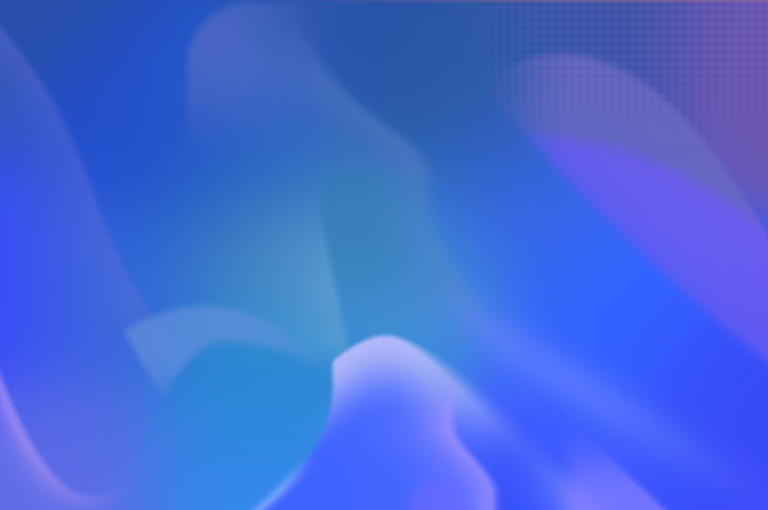
This background is drawn by a WebGL 2 fragment shader. Its source:

```glsl
#version 300 es
precision highp float;
// Soft translucent veils folding over a blue, teal and violet gradient.
uniform vec2 u_resolution;
out vec4 fragColor;

// Adds one colour to a normalised blend, weighted by distance.
void tint(inout vec4 sum, vec2 offset, vec3 color) {
  sum += exp(-dot(offset, offset) * 31.) * vec4(color, 1);
}

// Smooth step that may also run downwards.
float ramp(float a, float b, float x) {
  x = clamp((x - a) / (b - a), 0., 1.);
  return x * x * (3. - 2. * x);
}

float inside(float depth, float softness) {
  return ramp(-softness, softness, depth);
}

// Soft edge that fades away with depth.
float veil(float depth, float fade) {
  return inside(depth, .013) * exp(-max(depth, 0.) / fade);
}

float bell(float d, float width) {
  return exp(-d * d / (width * width));
}

// Depth inside a quadrant whose upper left corner is rounded.
float corner(vec2 p, float radius) {
  return radius - length(vec2(min(p.x, 0.), max(p.y, 0.)));
}

vec3 backdrop(vec2 p) {
  vec4 sum = vec4(0);
  tint(sum, p - vec2(.05, 1), vec3(.16, .31, .66));
  tint(sum, p - vec2(.25, .76), vec3(.13, .3, .8));
  tint(sum, p - vec2(0, .42), vec3(.22, .27, 1));
  tint(sum, p - vec2(.23, .42), vec3(.18, .41, .83));
  tint(sum, p - vec2(.15, .12), vec3(.36, .42, .9));
  tint(sum, p - vec2(.48, .73), vec3(.14, .36, .78));
  tint(sum, p - vec2(.57, .54), vec3(.25, .52, .73));
  tint(sum, p - vec2(.78, .42), vec3(.25, .56, .85));
  tint(sum, p - vec2(.5, .22), vec3(.15, .54, .83));
  tint(sum, p - vec2(.5, .04), vec3(.21, .53, .95));
  tint(sum, p - vec2(.7, .95), vec3(.16, .32, .66));
  tint(sum, p - vec2(.92, .8), vec3(.16, .36, .63));
  tint(sum, p - vec2(1.15, .95), vec3(.25, .33, .66));
  tint(sum, p - vec2(1.5, .9), vec3(.42, .34, .7));
  tint(sum, p - vec2(1.04, .62), vec3(.22, .4, .92));
  tint(sum, p - vec2(1.2, .38), vec3(.19, .39, 1));
  tint(sum, p - vec2(1.42, .2), vec3(.22, .29, .97));
  tint(sum, p - vec2(1.05, .08), vec3(.26, .37, 1));
  return sum.rgb / sum.a;
}

// Large folds on the left and in the middle.
vec3 centralVeils(vec3 color, vec2 p) {
  float depth = .554 - .6 * p.y + .03 * sin(8. * p.y - 4.96) - p.x;
  float mask = veil(depth, .13) * ramp(.24, .42, p.y);
  color = mix(color, vec3(.38, .43, .85), .48 * mask);

  depth = corner(p - vec2(.49, .87), .125);
  mask = inside(depth, .013) * ramp(.66, .9, p.y) * ramp(.7, .42, p.x);
  color = mix(color, vec3(.34, .42, .76), .65 * mask);

  depth = 1.194 - .647 * p.y + .075 * bell(p.y - .69, .09) - p.x;
  mask = inside(depth, .025) * exp(-max(depth, 0.) / .12);
  mask *= ramp(.3, .42, p.y) * ramp(1., .8, p.y);
  color = mix(color, vec3(.42, .54, .8), .45 * mask);

  vec2 fold = p - vec2(.818 - .2 * p.y, .59);
  depth = corner(fold, .075);
  mask = veil(-depth, .13) * step(fold.x, 0.) * ramp(.26, .34, p.y) * ramp(.66, .42, p.y);
  color = mix(color, vec3(.45, .68, .83), .5 * mask);
  mask = inside(depth, .013) * bell(fold.x, .13) * ramp(.34, .52, p.y);
  return mix(color, vec3(.18, .49, .69), .5 * mask);
}

// Small arch over a teal hollow, and a bright ribbon below.
vec3 leftDetails(vec3 color, vec2 p) {
  float dx = p.x - .44;
  float outer = .4 - 2. * pow(abs(p.x - .4), 2.) - p.y;
  float inner = .328 - (dx < 0. ? 7.5 : 1.6) * dx * dx - p.y;
  float side = p.x + .57 * p.y - .442;
  float mask = inside(outer, .013) * inside(-inner, .018) * inside(side, .013);
  mask *= ramp(.68, .46, p.x) * ramp(.18, .3, p.y);
  color = mix(color, vec3(.4, .57, .86), .65 * mask);
  mask = inside(inner, .02) * exp(-max(inner, 0.) / .1) * bell(p.x - .49, .16);
  color = mix(color, vec3(.15, .53, .8), .6 * mask);

  dx = p.x - .18;
  float ribbon = (.025 + 7.2 * dx * dx - p.y) / sqrt(1. + 207. * dx * dx);
  mask = veil(ribbon, .022) * ramp(.3, 0., p.x);
  return mix(color, vec3(.78, .62, .98), .85 * mask);
}

// Mauve and violet sail, with a pale diagonal beneath.
vec3 rightSail(vec3 color, vec2 p) {
  float dx = p.x - 1.12;
  float away = 1.5 - p.x;
  float arc = .893 - .1 * dx - 2.2 * dx * dx - p.y;
  float violet = .73 - .9 * pow(abs(p.x - 1.05), 2.) - p.y;
  float hem = p.y - .287 - .8 * away - .3 * away * away;
  float mask = inside(arc, .014) * inside(hem, .025) * ramp(.93, 1.12, p.x);
  vec3 sail = mix(vec3(.42, .41, .75), vec3(.46, .36, .93), inside(violet, .025));
  float low = exp(-max(hem, 0.) / .07) * inside(violet, .04);
  sail = mix(sail, vec3(.32, .36, .96), .65 * low);
  color = mix(color, sail, .8 * mask);

  mask = bell(p.y + .6 * p.x - .92, .055) * ramp(.84, 1., p.x) * ramp(1.6, 1.1, p.x);
  return mix(color, vec3(.42, .52, 1), .55 * mask);
}

// Bright dome with lavender folds.
vec3 dome(vec3 color, vec2 p) {
  float top = .422 - length(vec2(.08, p.x - .752)) - p.y;
  float left = p.x - .65 + 2.5 * pow(max(.24 - p.y, 0.), 2.);
  float right = ramp(.76, 1., p.x);
  float mask = inside(top, mix(.008, .04, right)) * inside(left, .008);
  vec3 fill = mix(vec3(.72, .73, .98), vec3(.24, .38, 1), ramp(0., .17, top));
  color = mix(color, fill, mask * mix(.95, .45, right));
  color = mix(color, vec3(.52, .67, 1), .7 * bell(left, .016) * ramp(.12, .03, p.y));

  float crease = .885 + .085 * ramp(.17, .03, p.y) - p.x;
  mask = veil(crease, .08) * ramp(.29, .15, p.y);
  color = mix(color, vec3(.66, .58, 1), .85 * mask);
  color = mix(color, vec3(.4, .41, 1), .75 * inside(.06 - length(p - vec2(.86, 0)), .02));
  mask = inside(-crease, .02) * bell(p.x - 1., .1) * ramp(.24, .08, p.y);
  color = mix(color, vec3(.2, .31, .98), .75 * mask);
  mask = inside(1.3 - p.x - 1.05 * p.y, .015) * inside(p.x - 1.11, .03);
  return mix(color, vec3(.53, .5, 1), .7 * mask * ramp(.17, .02, p.y));
}

void main() {
  vec2 p = gl_FragCoord.xy / u_resolution * vec2(1.5, 1);
  vec3 color = centralVeils(backdrop(p), p);
  color = dome(rightSail(leftDetails(color, p), p), p);
  // Faint woven grid and a warm rim along the top.
  vec2 weave = cos(402.12 * p);
  color += .008 * (weave.x + weave.y) * ramp(.75, 1.1, p.x) * ramp(.6, .9, p.y);
  float rim = ramp(.992, .999, p.y) * ramp(.4, 1.3, p.x);
  fragColor = vec4(mix(color, vec3(.55, .4, .58), .6 * rim), 1);
}
```
